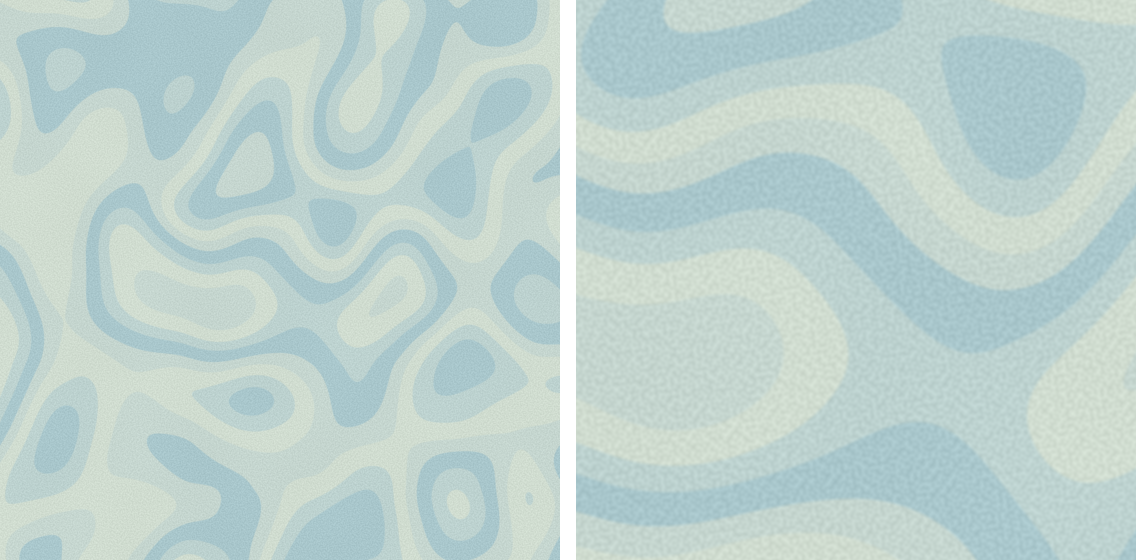
Left: the whole. Right: its middle third, enlarged.
A WebGL 1 fragment shader for this pattern:

```glsl
precision highp float;
// Flowing contour bands in pale blue, sage and cream with a fine paper grain.
// Two rotated layers of gradient noise make a smooth height field; its height
// runs through a repeating cycle of four flat colours, smoothed at each edge.

uniform vec2 u_resolution;

const vec3 BLUE  = vec3(0.660, 0.778, 0.798);
const vec3 MIST  = vec3(0.738, 0.822, 0.812);
const vec3 CREAM = vec3(0.815, 0.864, 0.815);
const vec3 SAGE  = vec3(0.772, 0.838, 0.812);

// Places in the colour cycle where one band ends; blue spans the wrap.
const float BLUE_END  = 0.145;
const float MIST_END  = 0.37;
const float CREAM_END = 0.62;
const float SAGE_END  = 0.855;

const float FIELD_SCALE = 4.7;    // noise cells across the canvas
const float CYCLES      = 1.75;   // colour cycles per unit of height
const float BASE_PHASE  = 0.74;   // cycle position at mean height: sage
const float WARP_SCALE  = 7.0;
const float WARP_AMOUNT = 0.018;
const float EDGE_WIDTH  = 0.0016; // softness of band edges
const float GRAIN_SCALE = 350.0;
const float GRAIN_LEVEL = 0.055;
const float MOTTLE_SCALE = 9.0;
const float MOTTLE_LEVEL = 0.010;
const float TAU = 6.2831853;

const mat2 TURN = mat2(0.80, 0.60, -0.60, 0.80);

float hash(vec2 p) {
  vec3 q = fract(p.xyx * 0.1031);
  q += dot(q, q.yzx + 33.33);
  return fract((q.x + q.y) * q.z);
}

// Dot product of a random unit gradient with the offset from its corner.
float corner(vec2 cell, vec2 offset) {
  float angle = TAU * hash(cell);
  return dot(vec2(cos(angle), sin(angle)), offset);
}

float gradientNoise(vec2 p) {
  vec2 i = floor(p);
  vec2 f = p - i;
  vec2 u = f * f * f * (f * (f * 6.0 - 15.0) + 10.0);
  vec2 e = vec2(1.0, 0.0);
  float low  = mix(corner(i, f), corner(i + e.xy, f - e.xy), u.x);
  float high = mix(corner(i + e.yx, f - e.yx), corner(i + e.xx, f - e.xx), u.x);
  return mix(low, high, u.y);
}

// Position in the colour cycle, before wrapping.
float bandPhase(vec2 p) {
  vec2 w = p * WARP_SCALE;
  p += WARP_AMOUNT * vec2(gradientNoise(w + 17.3), gradientNoise(w + 61.8));
  vec2 q = p * FIELD_SCALE;
  float height = 0.78 * gradientNoise(q + 23.4)
               + 0.70 * gradientNoise(TURN * q + 87.6);
  return BASE_PHASE + CYCLES * height;
}

vec3 bandColour(float phase, float soft) {
  float t = fract(phase);
  vec3 c = mix(BLUE, MIST, smoothstep(-soft, soft, t - BLUE_END));
  c = mix(c, CREAM, smoothstep(-soft, soft, t - MIST_END));
  c = mix(c, SAGE, smoothstep(-soft, soft, t - CREAM_END));
  return mix(c, BLUE, smoothstep(-soft, soft, t - SAGE_END));
}

void main() {
  float size = min(u_resolution.x, u_resolution.y);
  vec2 p = gl_FragCoord.xy / size;

  // Slope of the field keeps edges equally soft everywhere.
  float d = 0.001;
  float phase = bandPhase(p);
  vec2 slope = vec2(bandPhase(p + vec2(d, 0.0)),
                    bandPhase(p + vec2(0.0, d))) - phase;
  float edge = max(EDGE_WIDTH, 0.8 / size);
  float soft = clamp(length(slope) / d * edge, 0.0005, 0.10);
  vec3 colour = bandColour(phase, soft);

  // Fine paper grain and a faint, broad mottle.
  colour += GRAIN_LEVEL * gradientNoise(TURN * p * GRAIN_SCALE + 5.7);
  colour += MOTTLE_LEVEL * gradientNoise(p * MOTTLE_SCALE + 41.2);

  gl_FragColor = vec4(clamp(colour, 0.0, 1.0), 1.0);
}
```
